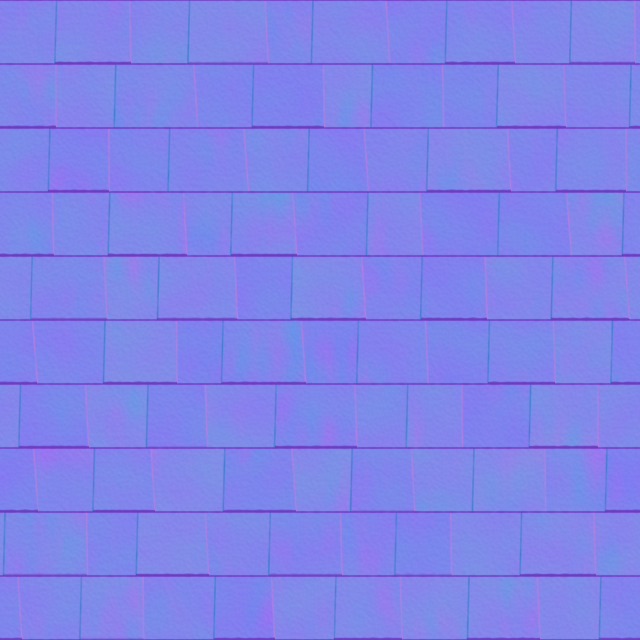
A three.js fragment shader for this texture map:

```glsl
// Tangent-space normal map of tabbed roof shingles: ten courses, five raised tabs in each.
varying vec2 vUv;

float hash(vec2 p) {
  return fract(sin(dot(p, vec2(127.1, 311.7))) * 43758.5);
}

float cornerSlope(vec2 corner, vec2 offset, vec2 period) {
  float angle = 6.2832 * hash(mod(corner, period));
  return dot(vec2(cos(angle), sin(angle)), offset);
}

// Gradient noise that wraps after a whole number of cells
float gradientNoise(vec2 p, vec2 period) {
  vec2 i = floor(p), f = fract(p);
  vec2 u = f * f * f * (f * (f * 6.0 - 15.0) + 10.0);
  vec2 e = vec2(1.0, 0.0);
  return mix(
    mix(cornerSlope(i, f, period), cornerSlope(i + e.xy, f - e.xy, period), u.x),
    mix(cornerSlope(i + e.yx, f - e.yx, period), cornerSlope(i + e.xx, f - e.xx, period), u.x),
    u.y);
}

float grainHeight(vec2 uv) {
  return gradientNoise(uv * 180.0, vec2(180.0)) + 0.9 * gradientNoise(uv * 95.0, vec2(95.0));
}

// Coverage of a soft line, by distance from its centre
float line(float dist, float halfWidth) {
  return 1.0 - smoothstep(halfWidth - 0.0013, halfWidth + 0.0013, dist);
}

void main() {
  vec2 uv = vUv;

  // Courses counted from the top; alternate ones shift by about half a tab
  float row = mod(floor((1.0 - uv.y) * 10.0), 10.0);
  float height = fract(uv.y * 10.0);
  float fall = 1.0 - height;
  float odd = mod(row, 2.0);
  float phase = 0.475 - 0.049 * row + odd * (0.49 + 0.013 * row);
  float x = uv.x * 5.0 - phase;
  float cell = floor(x);

  // Tabs with uneven widths and leaning sides
  float leftDist = 1.0, rightDist = 1.0, raised = 0.0, lipStrength = 0.0;
  vec2 piece = vec2(0.0);
  for (int k = -1; k <= 1; k++) {
    float start = cell + float(k);
    vec2 id = vec2(mod(start, 5.0), row);
    float left = start + (hash(id + 3.0) - 0.5) * 0.11 - 0.013 * fall;
    float right = start + mix(0.41, 0.62, hash(id + 17.0)) + 0.04 * hash(id + 31.0) * (fall - 0.3);
    leftDist = min(leftDist, abs(x - left) / 5.0);
    rightDist = min(rightDist, abs(x - right) / 5.0);
    if (x >= left) {
      raised = step(x, right);
      piece = id + 50.0 * (1.0 - raised);
      lipStrength = smoothstep(0.15, 0.55, hash(id + 43.0));
    }
  }

  // Base facing, with a slight tilt for each piece
  vec3 color = vec3(0.502, 0.525, 0.926);
  color += vec3(0.016, 0.034, -0.02) * (hash(piece + 7.0) - 0.5);

  // Broad undulation and patches of downward streaks
  vec2 shift = floor(20.0 * vec2(hash(piece + 11.0), hash(piece + 13.0)));
  float drift = gradientNoise(uv * 7.0 + 0.5, vec2(7.0));
  float swell = gradientNoise(uv * vec2(14.0, 18.0) + shift, vec2(14.0, 18.0));
  float streak = gradientNoise(uv * vec2(36.0, 12.0) + shift, vec2(36.0, 12.0));
  float patches = smoothstep(0.0, 0.4, gradientNoise(uv * 8.0 + shift, vec2(8.0)));
  color += drift * vec3(0.02, -0.03, 0.014);
  color += swell * vec3(0.04, -0.045, 0.02);
  color += streak * (0.2 + patches) * vec3(0.12, -0.06, 0.01);

  // Fine grain, shaded by its slope
  vec2 e = vec2(0.0016, 0.0);
  float grain = grainHeight(uv);
  vec2 slope = vec2(grainHeight(uv + e.xy), grainHeight(uv + e.yx)) - grain;
  color.rg -= slope * 0.038;
  color.b -= dot(slope, slope) * 0.03;

  // Side edges: left faces teal, right faces pink
  float wear = 0.74 + 0.45 * gradientNoise(uv * vec2(30.0, 60.0), vec2(30.0, 60.0));
  color = mix(color, vec3(0.23, 0.5, 0.81), line(leftDist, 0.0012) * wear);
  color = mix(color, vec3(0.71, 0.49, 0.88), line(rightDist, 0.0012) * wear);

  // Thick lower lip on some tabs, then the joint between courses
  float ripple = 0.0012 * gradientNoise(uv * vec2(90.0, 10.0), vec2(90.0, 10.0));
  float lip = raised * lipStrength * line(height / 10.0 + ripple, 0.0034);
  color = mix(color, vec3(0.42, 0.23, 0.75), lip * 0.85);
  float jointDist = abs(fract(uv.y * 10.0 + 0.5) - 0.5) / 10.0;
  color = mix(color, vec3(0.45, 0.21, 0.75), line(jointDist + ripple * 0.4, 0.0014) * 0.82);

  gl_FragColor = vec4(color, 1.0);
}
```
